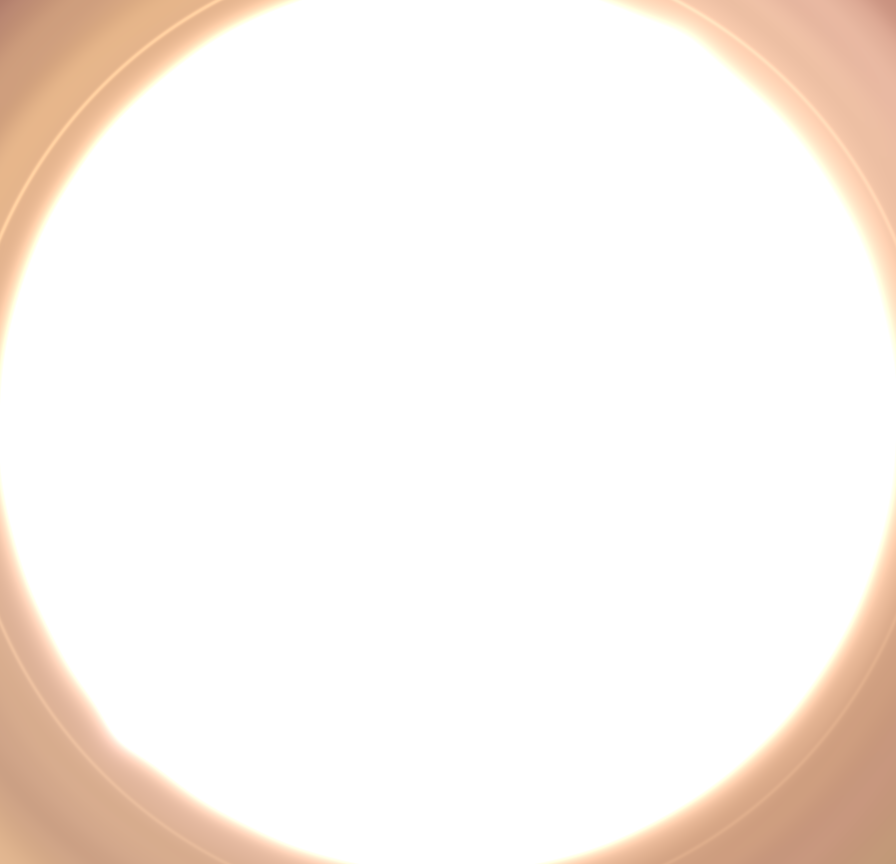
This background is drawn by a Shadertoy shader. Its source:

```glsl
// An overexposed white disc that fills the canvas, framed by warm peach lens rings.
// Corner tints are blended radially; an exponential halo, a hairline ring
// and soft polar gradient noise are layered over them.

const vec2 DISC_CENTER = vec2(0.0, 0.0094);
const float DISC_RADIUS = 0.5216;
const vec2 RING_CENTER = vec2(-0.001, 0.0027);
const float RING_RADIUS = 0.5633;

vec2 hashGradient(vec2 cell) {
    float h = fract(sin(dot(cell, vec2(127.1, 311.7))) * 43758.5);
    return vec2(cos(6.2832 * h), sin(6.2832 * h));
}

float gradientNoise(vec2 p) {
    vec2 i = floor(p), f = fract(p);
    vec2 u = f * f * f * (f * (f * 6.0 - 15.0) + 10.0);
    vec2 e = vec2(0.0, 1.0);
    float low = mix(dot(hashGradient(i), f),
                    dot(hashGradient(i + e.yx), f - e.yx), u.x);
    float high = mix(dot(hashGradient(i + e.xy), f - e.xy),
                     dot(hashGradient(i + e.yy), f - e.yy), u.x);
    return mix(low, high, u.y);
}

// Blend of four corner tints: bottom left, bottom right, top left, top right
vec3 cornerBlend(vec3 bl, vec3 br, vec3 tl, vec3 tr, vec2 w) {
    return mix(mix(bl, br, w.x), mix(tl, tr, w.x), w.y);
}

// Warm surround, from the disc rim outwards to the corners
vec3 surround(float radius, vec2 dir) {
    vec2 w = smoothstep(-0.6, 0.6, dir);
    vec3 rim = cornerBlend(vec3(0.86, 0.69, 0.59), vec3(0.85, 0.66, 0.53),
                           vec3(0.87, 0.68, 0.53), vec3(0.95, 0.77, 0.65), w);
    vec3 middle = cornerBlend(vec3(0.85, 0.68, 0.56), vec3(0.81, 0.62, 0.50),
                              vec3(0.90, 0.71, 0.54), vec3(0.93, 0.75, 0.64), w);
    vec3 band = cornerBlend(vec3(0.80, 0.63, 0.52), vec3(0.78, 0.59, 0.49),
                            vec3(0.81, 0.62, 0.49), vec3(0.91, 0.72, 0.63), w);
    vec3 corner = cornerBlend(vec3(0.88, 0.71, 0.56), vec3(0.76, 0.60, 0.47),
                              vec3(0.69, 0.49, 0.42), vec3(0.78, 0.56, 0.49), w);
    vec3 color = mix(rim, middle, smoothstep(0.545, 0.585, radius));
    color = mix(color, band, smoothstep(0.59, 0.64, radius));
    return mix(color, corner, smoothstep(0.65, 0.72, radius));
}

// Soft bump along the rim around a given direction
float rimBump(vec2 dir, float angle, float width) {
    vec2 offset = dir - vec2(cos(angle), sin(angle));
    return exp(-dot(offset, offset) / (width * width));
}

// Thin line with a soft profile
float hairline(float distanceToLine, float width) {
    return exp(-distanceToLine * distanceToLine / (width * width));
}

void mainImage(out vec4 fragColor, in vec2 fragCoord) {
    vec2 p = (fragCoord - 0.5 * iResolution.xy) / iResolution.y;
    vec2 fromDisc = p - DISC_CENTER;
    float radius = length(fromDisc);
    vec2 dir = fromDisc / max(radius, 0.0001);

    // Rings with faint concentric variation
    vec3 color = surround(radius, dir);
    float streak = gradientNoise(dir * 1.5 + vec2(radius * 28.0, radius * 17.0));
    color += 0.025 * streak;

    // Hairline ring, brightest at the upper left
    float ringDistance = length(p - RING_CENTER) - RING_RADIUS;
    float upperLeft = smoothstep(-0.4, 1.0, dot(dir, normalize(vec2(-1.0, 1.0))));
    float strength = 0.04 + 0.03 * smoothstep(-0.2, 0.5, dir.y) + 0.06 * upperLeft;
    color += vec3(1.0, 0.95, 0.7) * strength * hairline(ringDistance, 0.0025);

    // Halo that saturates to white inside the disc, uneven along the rim
    float lowerLeftBump = rimBump(dir, -2.38, 0.07);
    float upperRightBump = rimBump(dir, 1.02, 0.08);
    float edge = radius - DISC_RADIUS - 0.007 * lowerLeftBump - 0.005 * upperRightBump;
    edge -= 0.002 * gradientNoise(dir * 5.0);
    float falloff = mix(0.011, 0.014, smoothstep(0.2, 0.9, dir.x + 0.3 * dir.y));
    float halo = 0.34 * exp(-max(edge, -0.05) / falloff);
    color += halo * mix(vec3(1.0), vec3(1.0, 0.98, 1.12), lowerLeftBump);

    fragColor = vec4(clamp(color, 0.0, 1.0), 1.0);
}
```
